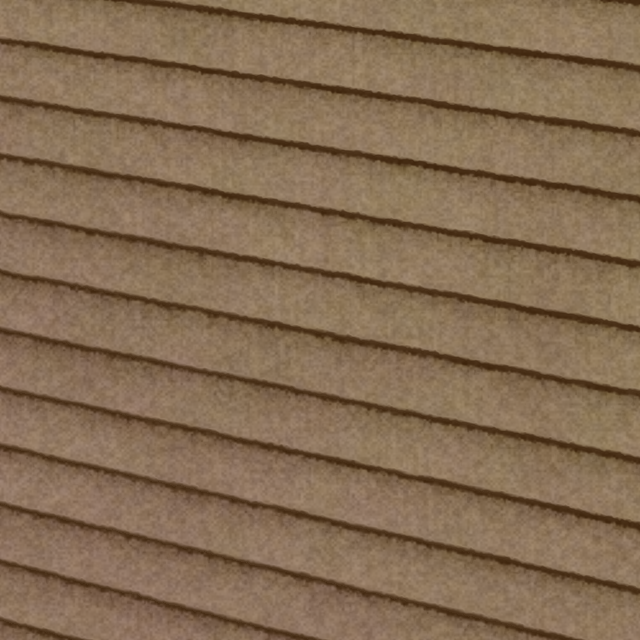
This texture is drawn by a WebGL 1 fragment shader. Its source:

```glsl
precision highp float;

// Tan lapped boards seen at a slant: about ten slats divided by dark gaps that
// fan slightly apart to the right. Each slat fades from a shadow under its gap
// to a lit lower edge; layered value noise adds grain, stains and rough edges.

uniform vec2 u_resolution;

const vec3 GAP_COLOR    = vec3(0.265, 0.165, 0.070);
const vec3 SHADOW_COLOR = vec3(0.400, 0.308, 0.205);
const vec3 LIT_COLOR    = vec3(0.574, 0.484, 0.384);

float hash(vec2 p) {
  return fract(sin(dot(p, vec2(127.1, 311.7))) * 43758.5453);
}

float valueNoise(vec2 p) {
  vec2 cell = floor(p);
  vec2 f = fract(p);
  f = f * f * (3.0 - 2.0 * f);
  float low = mix(hash(cell), hash(cell + vec2(1.0, 0.0)), f.x);
  float high = mix(hash(cell + vec2(0.0, 1.0)), hash(cell + vec2(1.0, 1.0)), f.x);
  return mix(low, high, f.y);
}

// Noise centred on zero, at a given number of cells across the canvas.
float grain(vec2 p, float cells, float seed) {
  return valueNoise(p * cells + seed) - 0.5;
}

// Continuous slat index, increasing downward; whole numbers are gap centres.
float slatCoordinate(vec2 p) {
  float firstGap = 0.0625 + 0.1458 * p.x;
  float spacing = 0.0906 + 0.0116 * p.x;
  return (1.0 - p.y - firstGap) / spacing;
}

// Slat colour from its upper shadow to its lit lower edge.
vec3 slatColor(float t, float softness) {
  float shadow = exp(-t * mix(5.8, 4.2, softness));
  return mix(LIT_COLOR, SHADOW_COLOR, shadow);
}

// Coverage of the dark gap at signed distance s, softer on its lower side.
float gapMask(float s, float softness) {
  float outer = s > 0.0 ? mix(0.082, 0.105, softness) : 0.078;
  return 1.0 - smoothstep(mix(0.022, 0.004, softness), outer, abs(s));
}

void main() {
  vec2 p = gl_FragCoord.xy / u_resolution;

  // Focus falls off toward the lower left
  float softness = smoothstep(0.5, 1.7, (1.0 - p.x) + (1.0 - p.y));

  // Slat position with slightly ragged gap edges
  float fine = grain(p, 250.0, 3.0);
  float medium = grain(p, 125.0, 41.0);
  float ragged = 0.026 * fine + 0.030 * medium + 0.022 * grain(p, 28.0, 7.0);
  float slat = slatCoordinate(p) + ragged;
  float t = fract(slat);
  float s = fract(slat + 0.5) - 0.5;

  // Slats and gaps
  float gap = gapMask(s, softness);
  float gapStrength = 0.97 - 0.14 * softness + 0.10 * grain(p, 16.0, 19.0);
  vec3 color = slatColor(t, softness);

  // Speckled surface, with denser dark specks in the shadow
  float shade = exp(-t * 4.0);
  float speck = smoothstep(0.12, 0.42, grain(p, 190.0, 73.0));
  color += 0.070 * fine + 0.055 * medium + 0.030 * grain(p, 45.0, 11.0);
  color -= speck * (0.012 + 0.055 * shade);

  // Broad uneven tone and faint warm or cool blotches
  color += 0.028 * grain(p, 7.0, 29.0);
  color += vec3(0.006, 0.002, -0.030) * grain(p, 60.0, 53.0);
  color += vec3(0.010, -0.006, 0.018) * grain(p, 14.0, 61.0);
  color += mix(vec3(0.002, 0.004, -0.010), vec3(0.004, -0.010, 0.008), softness);

  vec3 gapTone = GAP_COLOR + 0.035 * fine + 0.030 * medium;
  color = mix(color, gapTone, clamp(gap * gapStrength, 0.0, 1.0));
  gl_FragColor = vec4(clamp(color, 0.0, 1.0), 1.0);
}
```
